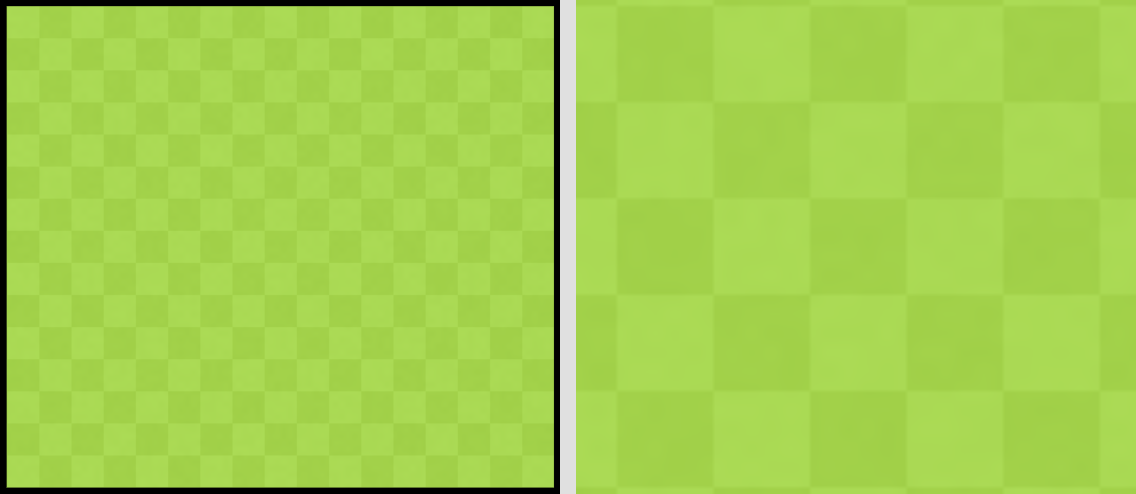
Left, the full canvas; right, a detail of the centre.
Give the GLSL for this pattern, as a Shadertoy shader.

```glsl
// A two-tone green checkerboard, 17 cells across and 15 down, in a black frame.
// Signed triangle waves give the checks soft edges, a box distance cuts the
// frame, and faint value noise adds a slight mottling to the greens.

// Sine-free hash to 0..1
float hash(vec2 p) {
    vec3 q = fract(p.xyx * vec3(0.1031, 0.1030, 0.0973));
    q += dot(q, q.yzx + 33.33);
    return fract((q.x + q.y) * q.z);
}

float valueNoise(vec2 p) {
    vec2 i = floor(p), f = fract(p);
    f = f * f * (3.0 - 2.0 * f);
    return mix(mix(hash(i), hash(i + vec2(1, 0)), f.x),
               mix(hash(i + vec2(0, 1)), hash(i + vec2(1, 1)), f.x), f.y);
}

// Signed distance to the nearest cell edge on each axis, positive in even cells
vec2 checkWave(vec2 g) {
    return abs(mod(g - 0.5, 2.0) - 1.0) - 0.5;
}

float boxDistance(vec2 p, vec2 low, vec2 high) {
    vec2 d = max(low - p, p - high);
    return max(d.x, d.y);
}

void mainImage(out vec4 fragColor, in vec2 fragCoord) {
    vec2 p = fragCoord / iResolution.y;   // units of canvas height
    float aspect = iResolution.x / iResolution.y;
    float pixel = 1.0 / iResolution.y;

    // Checkerboard, light in the lower left corner
    vec2 cellSize = vec2(0.05749 * aspect, 0.06497);
    vec2 grid = (p - vec2(0.01275 * aspect, 0.0130)) / cellSize;
    vec2 softness = max(0.6 * pixel / cellSize, vec2(0.02));
    vec2 side = clamp(checkWave(grid) / softness, -1.0, 1.0);
    float light = 0.5 + 0.5 * side.x * side.y;
    vec3 color = mix(vec3(0.633, 0.818, 0.286), vec3(0.667, 0.853, 0.329), light);

    // Faint mottling, plus a small tone shift per cell
    color += 0.010 * (valueNoise(grid * 5.0 + 20.0) - 0.5);
    color += 0.004 * (hash(floor(grid) + 7.0) - 0.5);

    // Black frame
    float frame = boxDistance(p, vec2(0.0119 * aspect, 0.0130),
                              vec2(0.9892 * aspect, 0.9875));
    float edge = max(0.7 * pixel, 0.0014);
    color *= 1.0 - smoothstep(-edge, edge, frame);

    fragColor = vec4(color, 1.0);
}
```
